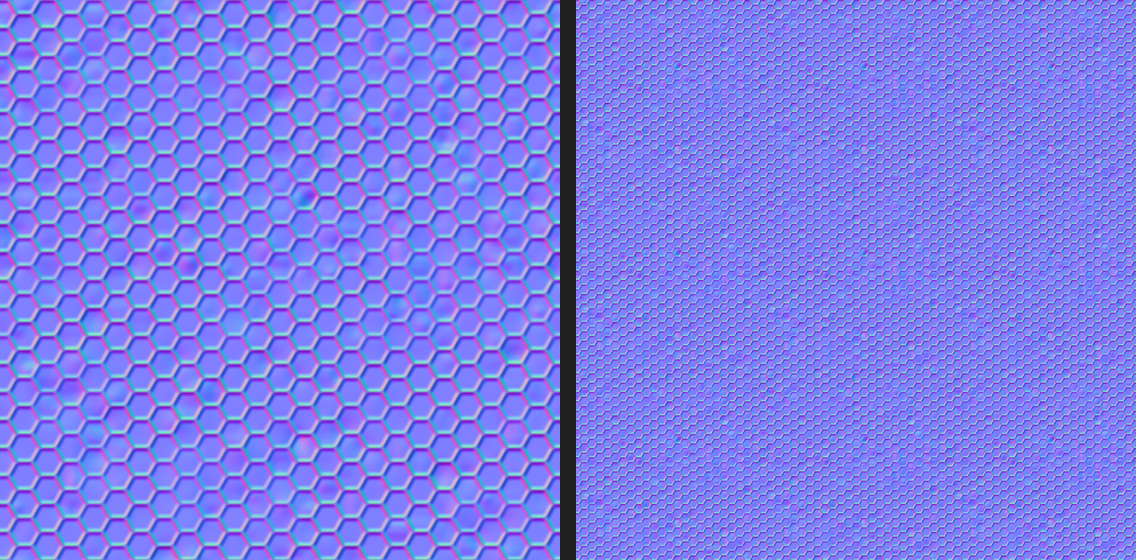
Left, the tile; right, the same tile 3 across and 3 down.
Reproduce this texture map procedurally as a WebGL 1 fragment shader.

```glsl
precision highp float;
// Tiling normal map of raised hexagonal cells with soft grooves, dents and uneven faces.

uniform vec2 u_resolution;

const vec2 CELLS = vec2(24.0, 20.0);      // columns (even) and rows per tile
const vec2 HEX_SCALE = vec2(0.8660254, 1.0); // grid step to regular hexagon space
const float COLUMN_SHIFT = 0.05;          // in columns
const float BEVEL_START = 0.60;           // fraction of the cell's inner radius
const float BEVEL_FULL = 0.90;
const float GROOVE_START = 0.88;
const float GROOVE_END = 1.04;
const float BEVEL_TILT = 0.80;
const float BEVEL_VARIATION = 0.12;
const float CORNER_SHARPNESS = 14.0;
const float FACE_PERIOD = 36.0;           // noise cells per tile
const float FACE_TILT = 0.30;
const float PATCH_PERIOD = 12.0;
const float PATCH_TILT = 0.14;
const float DENT_GRID = 15.0;
const float DENT_CHANCE = 0.36;
const float DENT_TILT = 0.50;

float hash(vec2 p) {
  return fract(sin(dot(p, vec2(127.1, 311.7))) * 43758.5453);
}

// Value noise that wraps after a whole number of cells.
float wrappedNoise(vec2 p, float period) {
  vec2 cell = floor(p);
  vec2 f = p - cell;
  vec2 a = mod(cell, period);
  vec2 b = mod(cell + 1.0, period);
  f = f * f * f * (f * (f * 6.0 - 15.0) + 10.0);
  return mix(mix(hash(a), hash(vec2(b.x, a.y)), f.x),
             mix(hash(vec2(a.x, b.y)), hash(b), f.x), f.y);
}

vec2 noiseSlope(vec2 uv, float period) {
  vec2 p = uv * period;
  vec2 e = vec2(0.08, 0.0);
  return vec2(wrappedNoise(p + e.xy, period) - wrappedNoise(p - e.xy, period),
              wrappedNoise(p + e.yx, period) - wrappedNoise(p - e.yx, period)) / (2.0 * e.x);
}

// Center of the nearest cell, in grid steps; even columns are shifted by half a row.
vec2 nearestCenter(vec2 g) {
  vec2 even = vec2(2.0 * floor(g.x * 0.5 + 0.5), floor(g.y) + 0.5);
  vec2 odd = vec2(2.0 * floor(g.x * 0.5) + 1.0, floor(g.y + 0.5));
  vec2 toEven = (g - even) * HEX_SCALE;
  vec2 toOdd = (g - odd) * HEX_SCALE;
  return dot(toEven, toEven) < dot(toOdd, toOdd) ? even : odd;
}

// Outward direction in xy and rounded hexagon distance in z (1 at the border).
vec3 hexField(vec2 p) {
  vec2 axisA = vec2(0.0, 1.0);
  vec2 axisB = vec2(0.8660254, 0.5);
  vec2 axisC = vec2(0.8660254, -0.5);
  vec3 side = vec3(dot(p, axisA), dot(p, axisB), dot(p, axisC)) * 2.0;
  vec3 reach = max(abs(side), 0.0001);
  float widest = max(reach.x, max(reach.y, reach.z));
  vec3 weight = pow(reach / widest, vec3(CORNER_SHARPNESS));
  float total = dot(weight, vec3(1.0));
  vec3 pull = sign(side) * weight / total;
  vec2 outward = axisA * pull.x + axisB * pull.y + axisC * pull.z;
  return vec3(outward, widest * pow(total, 1.0 / CORNER_SHARPNESS));
}

// Scattered round bumps and dents; wraps with the tile.
vec2 dentSlope(vec2 uv) {
  vec2 p = uv * DENT_GRID;
  vec2 slope = vec2(0.0);
  for (int y = -1; y <= 1; y++) {
    for (int x = -1; x <= 1; x++) {
      vec2 cell = floor(p) + vec2(float(x), float(y));
      vec2 id = mod(cell, DENT_GRID);
      vec2 center = cell + vec2(hash(id + 3.1), hash(id + 7.7));
      float radius = mix(0.16, 0.34, hash(id + 11.3));
      float direction = hash(id + 19.9) < 0.5 ? -1.0 : 1.0;
      float present = step(hash(id + 23.5), DENT_CHANCE);
      vec2 offset = (p - center) / radius;
      slope += present * direction * offset * exp(-dot(offset, offset));
    }
  }
  return slope * DENT_TILT;
}

void main() {
  vec2 uv = gl_FragCoord.xy / u_resolution;
  vec2 grid = uv * CELLS - vec2(COLUMN_SHIFT, 0.0);
  vec2 center = nearestCenter(grid);
  vec2 id = mod(center, CELLS);
  vec3 hex = hexField((grid - center) * HEX_SCALE);

  // Bevel around each cell; opposite walls cancel sideways in the groove.
  float bevel = smoothstep(BEVEL_START, BEVEL_FULL, hex.z);
  float wallBlend = 1.0 - smoothstep(GROOVE_START, GROOVE_END, hex.z);
  float strength = BEVEL_TILT * (1.0 + BEVEL_VARIATION * (hash(id + 31.7) - 0.5));
  vec2 wall = hex.xy * bevel * strength;

  // Uneven faces: most cells nearly flat, a few strongly warped.
  float unevenness = 0.06 + pow(hash(id + 43.3), 4.0);
  vec2 wear = noiseSlope(uv, FACE_PERIOD) * FACE_TILT * unevenness;
  float worn = smoothstep(0.5, 0.85, wrappedNoise(uv * PATCH_PERIOD, PATCH_PERIOD));
  wear += noiseSlope(uv, FACE_PERIOD * 0.5) * PATCH_TILT * worn;
  wear += dentSlope(uv);
  wear *= 1.0 - 0.6 * bevel;
  wall *= 1.0 - 0.2 * worn;

  // Encode the normal with green pointing down; the wall keeps its depth in blue.
  vec2 steep = wall + wear;
  float limit = min(1.0, 0.88 / max(length(steep), 0.001));
  vec2 tilt = (wall * wallBlend + wear) * limit;
  float height = sqrt(1.0 - dot(steep, steep) * limit * limit);
  gl_FragColor = vec4(vec3(tilt.x, -tilt.y, height) * 0.5 + 0.5, 1.0);
}
```
